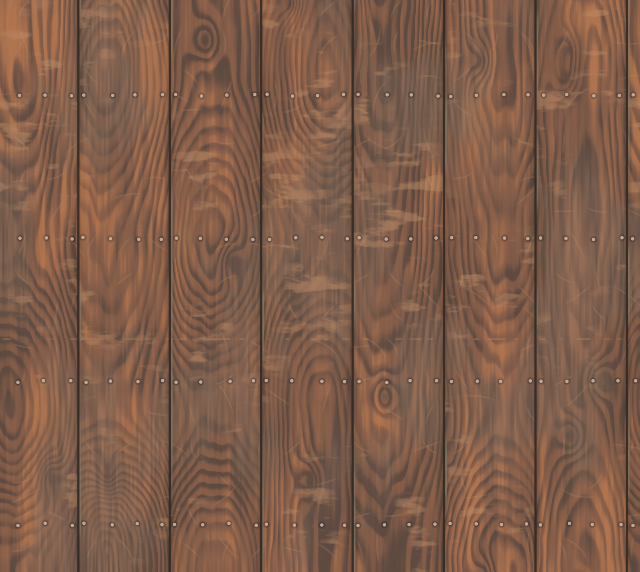
This texture is drawn by a Shadertoy shader. Its source:

```glsl
const float PLANKS = 7.0;
const float NAIL_ROWS = 4.0;
const float NAILS_PER_ROW = 4.0;

const vec3 DARK_WOOD = vec3(0.37, 0.29, 0.25);
const vec3 MID_WOOD = vec3(0.52, 0.365, 0.285);
const vec3 ORANGE_WOOD = vec3(0.69, 0.455, 0.31);
const vec3 GREY_WEAR = vec3(0.48, 0.39, 0.335);
const vec3 PALE_WEAR = vec3(0.74, 0.55, 0.40);
const vec3 SEAM_DARK = vec3(0.20, 0.165, 0.145);
const vec3 SEAM_PALE = vec3(0.53, 0.48, 0.40);
const vec3 NAIL_METAL = vec3(0.78, 0.70, 0.65);

float hash(vec2 p) {
    vec3 q = fract(p.xyx * vec3(0.1031, 0.1030, 0.0973));
    q += dot(q, q.yzx + 33.33);
    return fract((q.x + q.y) * q.z);
}

float noise(vec2 p) {
    vec2 i = floor(p), f = fract(p);
    f = f * f * (3.0 - 2.0 * f);
    return mix(mix(hash(i), hash(i + vec2(1, 0)), f.x),
               mix(hash(i + vec2(0, 1)), hash(i + vec2(1, 1)), f.x), f.y);
}

float fbm(vec2 p) {
    float sum = 0.0, amp = 0.53;
    for (int i = 0; i < 4; i++) {
        sum += amp * noise(p);
        p = p * 2.03 + 17.7;
        amp *= 0.5;
    }
    return sum;
}

// x: bend of the growth rings, y: darkness of the knot core
vec2 knots(vec2 p, float id) {
    vec2 sum = vec2(0.0);
    float cell = floor(p.y / 1.9);
    for (float k = -1.0; k <= 1.0; k++) {
        vec2 key = vec2(id + 40.0, cell + k + 9.0);
        vec2 centre = vec2(mix(0.25, 0.75, hash(key)),
                           (cell + k + hash(key + 31.0)) * 1.9);
        vec2 d = (p - centre) * vec2(1.0, 0.65);
        float present = step(0.4, hash(key + 67.0));
        sum += present * vec2(exp(-dot(d, d) * 45.0), exp(-dot(d, d) * 420.0));
    }
    return sum;
}

// Late wood lines of a slanted cut through concentric rings
float growthRings(vec2 p, float id, float bend) {
    float depth = 0.9 * noise(vec2(id * 7.3, p.y * 0.55));
    float x = p.x - mix(0.25, 0.75, hash(vec2(id, 5.0)));
    x += 0.16 * (fbm(vec2(p.x * 2.5 + id * 13.0, p.y * 0.8)) - 0.5);
    float ring = length(vec2(x, depth)) * 19.0 + bend * 2.6;
    ring += 0.7 * noise(vec2(p.x * 9.0, p.y * 1.5 + id * 11.0));
    float w = fract(ring);
    return smoothstep(0.2, 0.75, w) * (1.0 - smoothstep(0.78, 1.0, w));
}

// Thin curved marks, one per occupied cell
float scratches(vec2 p, float size, float seed, float px) {
    vec2 cell = floor(p / size), d = (fract(p / size) - 0.5) * size;
    float angle = 6.2832 * hash(cell + seed);
    float c = cos(angle), s = sin(angle);
    d = mat2(c, s, -s, c) * d;
    d.y += d.x * d.x * (hash(cell + seed + 7.0) - 0.5) * 1.5 / size;
    float line = 1.0 - smoothstep(0.004, 0.004 + px, abs(d.y));
    float ends = 1.0 - smoothstep(0.15, 0.4, abs(d.x) / size);
    return line * ends * step(0.6, hash(cell + seed + 19.0));
}

// Distance to the nearest nail, in plank widths
float nailDistance(vec2 p, float id, float rowHeight) {
    float row = floor(p.y / rowHeight + 0.17);
    float n = clamp(floor((p.x - 0.07) / 0.285 + 0.5), 0.0, NAILS_PER_ROW - 1.0);
    vec2 key = vec2(id * 5.0 + n, row + 3.0);
    vec2 jitter = (vec2(hash(key), hash(key + 50.0)) - 0.5) * vec2(0.05, 0.025);
    return length(p - vec2(0.07 + 0.285 * n, (row + 0.333) * rowHeight) - jitter);
}

void mainImage(out vec4 fragColor, in vec2 fragCoord) {
    float px = PLANKS / iResolution.x;
    vec2 q = fragCoord * px;
    float height = iResolution.y * px;
    float across = q.x - 0.857;
    float id = mod(floor(across), PLANKS);
    vec2 p = vec2(fract(across), q.y);
    vec2 own = p + vec2(id * 23.0, id * 9.0);

    // Wood tone from patches, streaks, fibres and rings
    vec2 knot = knots(p, id);
    float patches = fbm(own * vec2(2.2, 0.9));
    float streaks = fbm(own * vec2(11.0, 0.7) + 60.0);
    float fibres = noise(own * vec2(45.0, 3.0));
    float rings = growthRings(p, id, knot.x);
    float ringFade = mix(0.25, 0.55, smoothstep(0.3, 0.65, fbm(own * 1.3 + 90.0)));
    float tone = 0.64 + 0.12 * (hash(vec2(id, 77.0)) - 0.5);
    tone += 0.85 * (patches - 0.5) + 0.65 * (streaks - 0.5) + 0.2 * (fibres - 0.5);
    tone -= ringFade * rings + 0.18 * knot.x + 0.4 * knot.y;
    tone = clamp(tone, 0.0, 1.0);
    vec3 color = mix(DARK_WOOD, MID_WOOD, smoothstep(0.0, 0.55, tone));
    color = mix(color, ORANGE_WOOD, smoothstep(0.5, 1.0, tone));

    // Grey weathering, rubbed spots and scratches
    float grey = smoothstep(0.48, 0.72, fbm(q * vec2(1.1, 0.6) + 35.0));
    color = mix(color, GREY_WEAR * (0.88 + 0.24 * fibres), 0.55 * grey);
    float rubbed = smoothstep(0.56, 0.74, fbm(own * vec2(3.0, 9.0) + 14.0));
    rubbed *= smoothstep(0.48, 0.66, fbm(own * 1.2 + 120.0));
    float marks = scratches(q, 0.55, 3.0, px) + scratches(q + 0.31, 0.37, 41.0, px);
    color = mix(color, PALE_WEAR, clamp(0.5 * rubbed + 0.22 * marks, 0.0, 0.7));

    // Faint saw mark across the planks
    float saw = 1.0 - smoothstep(0.005, 0.005 + px, abs(q.y - 0.407 * height));
    color = mix(color, PALE_WEAR, 0.35 * saw * smoothstep(0.45, 0.7, noise(q * vec2(14.0, 1.0))));

    // Seams with a worn pale edge
    float edge = min(p.x, 1.0 - p.x);
    color *= 1.0 - 0.22 * exp(-edge * 28.0);
    float lip = 1.0 - smoothstep(0.006, 0.006 + px, abs(p.x - 0.02));
    color = mix(color, SEAM_PALE, 0.65 * lip * smoothstep(0.4, 0.7, noise(own * vec2(0.0, 1.4))));
    float seam = 1.0 - smoothstep(0.012 - 0.5 * px, 0.012 + 0.5 * px, edge);
    color = mix(color, SEAM_DARK, 0.9 * seam);

    // Nails with a stained rim
    float nail = nailDistance(p, id, height / NAIL_ROWS);
    color *= 1.0 - 0.3 * (1.0 - smoothstep(0.015, 0.05, nail));
    color = mix(color, NAIL_METAL, 0.9 * (1.0 - smoothstep(0.019 - 0.5 * px, 0.019 + 0.5 * px, nail)));

    fragColor = vec4(color, 1.0);
}
```
